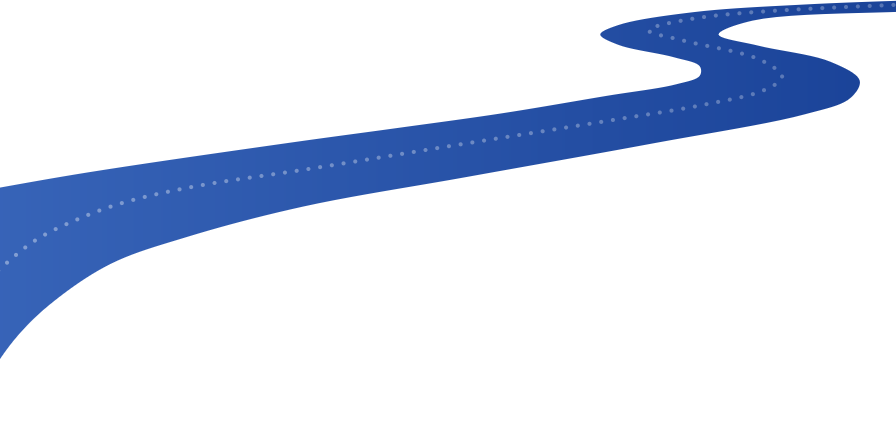
Write a Shadertoy shader that draws this background.

```glsl
const int COUNT = 18;   // control points per curve, the outer two only steer
const int STEPS = 10;   // straight pieces per span

const vec3 PAPER = vec3(1.0);
const vec3 NEAR_BLUE = vec3(0.215, 0.39, 0.72);
const vec3 FAR_BLUE = vec3(0.105, 0.265, 0.60);
const float DOT_SPACING = 0.02648;
const float DOT_RADIUS = 0.0045;

// Control points in units of the canvas height
const vec2 UPPER_BANK[COUNT] = vec2[COUNT](
    vec2(-0.208, 0.544), vec2(-0.052, 0.572), vec2(0.195, 0.615),
    vec2(0.651, 0.682), vec2(0.885, 0.714), vec2(1.120, 0.747),
    vec2(1.354, 0.786), vec2(1.510, 0.812), vec2(1.562, 0.831),
    vec2(1.562, 0.852), vec2(1.505, 0.872), vec2(1.380, 0.900),
    vec2(1.340, 0.923), vec2(1.380, 0.944), vec2(1.549, 0.973),
    vec2(1.797, 0.990), vec2(2.057, 1.000), vec2(2.240, 1.005));

const vec2 LOWER_BANK[COUNT] = vec2[COUNT](
    vec2(-0.104, 0.023), vec2(-0.026, 0.159), vec2(0.039, 0.250),
    vec2(0.117, 0.325), vec2(0.247, 0.411), vec2(0.417, 0.471),
    vec2(0.677, 0.539), vec2(1.042, 0.605), vec2(1.458, 0.680),
    vec2(1.797, 0.745), vec2(1.898, 0.781), vec2(1.919, 0.820),
    vec2(1.854, 0.862), vec2(1.693, 0.898), vec2(1.604, 0.923),
    vec2(1.680, 0.954), vec2(2.018, 0.974), vec2(2.240, 0.979));

const vec2 CENTRE_LINE[COUNT] = vec2[COUNT](
    vec2(-0.026, 0.374), vec2(-0.004, 0.396), vec2(0.078, 0.463),
    vec2(0.172, 0.510), vec2(0.273, 0.547), vec2(0.430, 0.583),
    vec2(0.690, 0.623), vec2(1.029, 0.678), vec2(1.367, 0.732),
    vec2(1.575, 0.767), vec2(1.706, 0.799), vec2(1.746, 0.828),
    vec2(1.698, 0.866), vec2(1.523, 0.910), vec2(1.448, 0.932),
    vec2(1.557, 0.960), vec2(2.018, 0.990), vec2(2.240, 0.995));

// Centripetal tangent at b
vec2 tangentAt(vec2 a, vec2 b, vec2 c) {
    float u = sqrt(distance(a, b));
    float v = sqrt(distance(b, c));
    return (b - a) / u - (c - a) / (u + v) + (c - b) / v;
}

vec2 hermite(vec2 a, vec2 b, vec2 ta, vec2 tb, float t) {
    float s = 1.0 - t;
    return s * s * ((1.0 + 2.0 * t) * a + t * ta)
         + t * t * ((3.0 - 2.0 * t) * b - s * tb);
}

float segmentDistance(vec2 p, vec2 a, vec2 b) {
    vec2 ab = b - a;
    float t = clamp(dot(p - a, ab) / dot(ab, ab), 0.0, 1.0);
    return distance(p, a + t * ab);
}

// Distance to the nearest dot on a segment that begins at the given arc length
float dotDistance(vec2 p, vec2 a, vec2 b, float arc, float spacing) {
    float len = distance(a, b);
    vec2 dir = (b - a) / len;
    float s = round((arc + dot(p - a, dir)) / spacing) * spacing - arc;
    return s >= 0.0 && s < len ? distance(p, a + s * dir) : 1e3;
}

// x: signed distance to the curve, positive above it; y: distance to its dots
vec2 traceCurve(vec2 p, vec2 pts[COUNT], float spacing) {
    float edge = 1e3, dots = 1e3, side = -1.0, arc = 0.0;
    vec2 a = pts[1];
    for (int i = 1; i < COUNT - 2; i++) {
        float scale = sqrt(distance(pts[i], pts[i + 1]));
        vec2 ta = scale * tangentAt(pts[i - 1], pts[i], pts[i + 1]);
        vec2 tb = scale * tangentAt(pts[i], pts[i + 1], pts[i + 2]);
        for (int j = 1; j <= STEPS; j++) {
            vec2 b = hermite(pts[i], pts[i + 1], ta, tb, float(j) / float(STEPS));
            edge = min(edge, segmentDistance(p, a, b));
            dots = min(dots, dotDistance(p, a, b, arc, spacing));
            // Flip the side at each crossing beneath p
            if ((a.x <= p.x) != (b.x <= p.x)) {
                float height = mix(a.y, b.y, (p.x - a.x) / (b.x - a.x));
                if (height < p.y) side = -side;
            }
            arc += distance(a, b);
            a = b;
        }
    }
    return vec2(side * edge, dots);
}

float coverage(float dist, float pixel) {
    return clamp(0.5 - dist / pixel, 0.0, 1.0);
}

void mainImage(out vec4 fragColor, in vec2 fragCoord) {
    float pixel = 1.0 / iResolution.y;
    vec2 p = fragCoord * pixel;

    // Winding road between its two banks
    float upper = traceCurve(p, UPPER_BANK, DOT_SPACING).x;
    float lower = traceCurve(p, LOWER_BANK, DOT_SPACING).x;
    float road = coverage(max(upper, -lower), pixel);
    vec3 blue = mix(NEAR_BLUE, FAR_BLUE, clamp(p.x / 1.92, 0.0, 1.0));

    // Dotted centre line, fainter far away
    float dots = traceCurve(p, CENTRE_LINE, DOT_SPACING).y;
    float strength = mix(0.38, 0.26, clamp(0.5 * p.x, 0.0, 1.0));
    blue = mix(blue, PAPER, strength * coverage(dots - DOT_RADIUS, pixel));

    fragColor = vec4(mix(PAPER, blue, road), 1.0);
}
```
